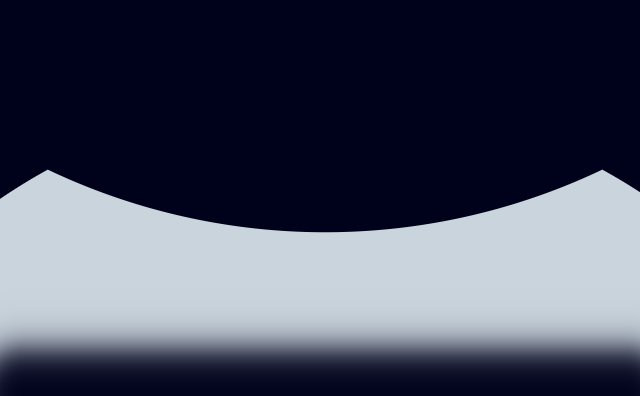
Give the GLSL for this background, as a Shadertoy shader.

```glsl
// A pale dome cut by a large navy disc, fading into a soft navy haze at its foot.

// Lengths are in canvas heights; x is measured from the axis of symmetry.
#define AXIS_SHIFT 0.0127
#define DOME_Y -0.7046
#define DOME_RADIUS 1.4557
#define DISC_Y 2.0422
#define DISC_RADIUS 1.6287
#define HAZE_TOP 0.120
#define HAZE_HALF_WIDTH 0.882
#define HAZE_CORNER 0.127
#define HAZE_BLUR 0.042
#define NAVY vec3(0.0, 0.004, 0.106)
#define PALE vec3(0.788, 0.831, 0.863)

float circleDistance(vec2 p, float centerY, float radius) {
    return length(p - vec2(0.0, centerY)) - radius;
}

float roundedBoxDistance(vec2 p, vec2 halfSize, float corner) {
    vec2 q = abs(p) - halfSize + corner;
    return length(max(q, 0.0)) + min(max(q.x, q.y), 0.0) - corner;
}

// Antialiased coverage, one pixel wide
float coverage(float dist) {
    return clamp(0.5 - dist * iResolution.y, 0.0, 1.0);
}

// Logistic approximation of a Gaussian-blurred edge
float blurredCoverage(float dist, float sigma) {
    return 1.0 / (1.0 + exp(1.702 * dist / sigma));
}

void mainImage(out vec4 fragColor, in vec2 fragCoord) {
    vec2 p = fragCoord / iResolution.y;
    p.x -= 0.5 * iResolution.x / iResolution.y + AXIS_SHIFT;

    // Dome with the upper disc removed
    float dome = circleDistance(p, DOME_Y, DOME_RADIUS);
    float disc = circleDistance(p, DISC_Y, DISC_RADIUS);
    float light = coverage(max(dome, -disc));

    // Blurred rounded panel along the lower edge
    vec2 hazeHalfSize = vec2(HAZE_HALF_WIDTH, 0.5);
    vec2 hazeCenter = vec2(0.0, HAZE_TOP - hazeHalfSize.y);
    float haze = roundedBoxDistance(p - hazeCenter, hazeHalfSize, HAZE_CORNER);
    light *= 1.0 - blurredCoverage(haze, HAZE_BLUR);

    fragColor = vec4(mix(NAVY, PALE, light), 1.0);
}
```
